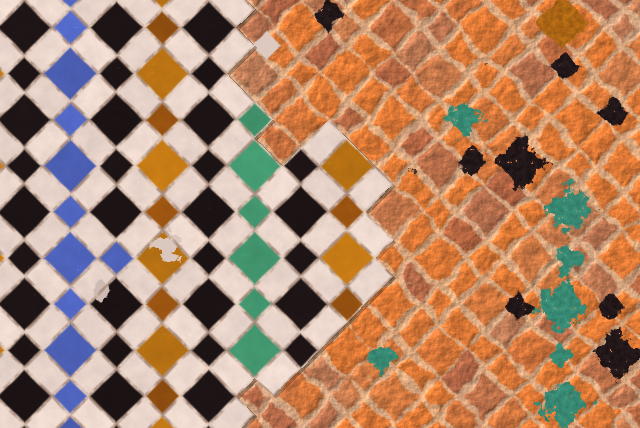
Give the GLSL for this texture, as a Shadertoy shader.

```glsl
// Diamond mosaic of glazed tiles broken away over a rough terracotta bed.
#define PITCH 0.1077
#define ANCHOR vec2(0.0566, 0.9355)
#define WIDE_HALF 0.605
#define GROUT 0.042
#define WARP 0.20
#define RELIEF 1.5
#define WHITE vec3(0.92, 0.84, 0.80)
#define BLACK vec3(0.11, 0.075, 0.08)
#define BLUE vec3(0.31, 0.39, 0.74)
#define AMBER vec3(0.76, 0.47, 0.08)
#define GREEN vec3(0.27, 0.61, 0.45)
#define CLAY vec3(0.84, 0.46, 0.21)

float hash(vec2 p) {
    vec3 h = fract(vec3(p.xyx) * 0.1031);
    h += dot(h, h.yzx + 33.33);
    return fract((h.x + h.y) * h.z);
}

float corner(vec2 cell, vec2 offset) {
    float angle = 6.2832 * hash(cell);
    return dot(vec2(cos(angle), sin(angle)), offset);
}

// Gradient noise, roughly -0.7 to 0.7
float noise(vec2 p) {
    vec2 i = floor(p), f = p - i, e = vec2(1, 0);
    vec2 u = f * f * f * (f * (f * 6.0 - 15.0) + 10.0);
    return mix(mix(corner(i, f), corner(i + e, f - e), u.x),
               mix(corner(i + e.yx, f - e.yx), corner(i + 1.0, f - 1.0), u.x), u.y);
}

float fbm(vec2 p) {
    float sum = 0.0, amp = 0.55;
    for (int k = 0; k < 5; k++) {
        sum += amp * noise(p);
        p = mat2(1.6, 1.2, -1.2, 1.6) * p + 7.3;
        amp *= 0.55;
    }
    return sum;
}

// Diagonal axes: even integers centre wide bands, odd integers narrow ones
vec2 diagonal(vec2 p) {
    vec2 d = (p - ANCHOR) / PITCH;
    return vec2(d.x + d.y, d.x - d.y);
}

vec2 fold(vec2 q) { return abs(q - 2.0 * round(q * 0.5)); }

vec2 tileId(vec2 q) {
    return mix(2.0 * round(q * 0.5), 2.0 * floor(q * 0.5) + 1.0, step(WIDE_HALF, fold(q)));
}

float seamDistance(vec2 q) {
    vec2 d = abs(fold(q) - WIDE_HALF);
    return min(d.x, d.y);
}

// Which tiles still hold: the left field and a diagonal block beside it
bool intact(vec2 id) {
    float column = 0.5 * (id.x + id.y), row = 0.5 * (id.x - id.y);
    bool block = id.x <= 4.0 && id.x >= -2.0 && id.y >= 9.0 && id.y <= 13.0 && column < 7.8;
    bool stub = abs(column - 5.0) < 0.1 && abs(row + 2.5) < 0.6;
    return column < 4.8 || block || stub;
}

// Coverage of a ragged diamond fragment
float chip(vec2 p, vec2 centre, float size, float rough) {
    vec2 d = abs(p - centre);
    float edge = d.x + d.y - size + rough * size * fbm(p * 32.0);
    float aa = 1.5 / iResolution.y;
    return 1.0 - smoothstep(-aa, aa, edge);
}

vec3 tileColour(vec2 id) {
    if (mod(id.x + id.y, 2.0) > 0.5) return WHITE * (0.97 + 0.06 * hash(id + 40.0));
    float column = 0.5 * (id.x + id.y), slot = mod(column, 8.0);
    bool small = mod(id.x, 2.0) > 0.5;
    bool oddBlue = all(equal(id, vec2(-3, 7)));
    vec3 c = BLACK;
    if (abs(slot - 1.0) < 0.1 || oddBlue) c = BLUE;
    else if (abs(slot - 5.0) < 0.1) c = GREEN;
    else if (mod(slot, 4.0) > 2.9) c = small ? AMBER * vec3(0.78, 0.68, 0.8) : AMBER;
    return c * (0.92 + 0.16 * hash(id + 70.0));
}

vec3 glazed(vec2 p, vec2 q) {
    vec3 c = tileColour(tileId(q)) * (1.0 + 0.09 * fbm(p * 26.0));
    c += 0.10 * smoothstep(0.30, 0.55, fbm(p * 85.0));
    c = mix(c, WHITE * 0.93, chip(p, vec2(0.395, 0.427), 0.035, 2.2));
    c = mix(c, WHITE * 0.88, chip(p, vec2(0.238, 0.322), 0.023, 1.5));
    float seam = seamDistance(q), aa = 2.0 / (PITCH * iResolution.y);
    vec3 grout = mix(vec3(0.66, 0.55, 0.49), vec3(0.90, 0.81, 0.75), smoothstep(-0.2, 0.25, fbm(p * 30.0)));
    return mix(grout, c, smoothstep(GROUT - aa, GROUT + aa, seam));
}

vec2 bedAxes(vec2 p) {
    return diagonal(p) + WARP * vec2(fbm(p * 13.0), fbm(p * 13.0 + 31.0)) * 1.6;
}

float bedHeight(vec2 p) {
    return 0.030 * fbm(p * 24.0) + 0.012 * smoothstep(0.0, 0.22, seamDistance(bedAxes(p)));
}

vec3 brokenBed(vec2 p) {
    vec2 q = bedAxes(p), id = tileId(q), stepOut = vec2(-0.003, 0.003);
    float light = 1.0 + RELIEF * 22.0 * (bedHeight(p) - bedHeight(p + stepOut));
    vec3 brown = mix(vec3(0.67, 0.38, 0.26), vec3(0.73, 0.48, 0.34), hash(id + 9.0));
    float pale = smoothstep(0.45, 0.95, hash(id + 3.0) + 0.35 * smoothstep(0.95, 0.6, p.x));
    vec3 c = mix(CLAY, brown, pale) * (1.0 + 0.28 * fbm(p * 42.0));
    // Pale mortar remains in uneven joints and patches
    float width = 0.075 + 0.20 * fbm(p * 9.0 + 5.0);
    float mortar = 1.0 - smoothstep(width - 0.03, width + 0.05, seamDistance(q) + 0.06 * fbm(p * 60.0));
    mortar = max(mortar, smoothstep(0.36, 0.46, fbm(p * 11.0 + 60.0)));
    c = mix(c, vec3(0.86, 0.70, 0.56), 0.8 * mortar);
    c *= clamp(light, 0.45, 1.35);
    c = mix(c, BLACK * 1.4, 0.85 * smoothstep(0.40, 0.47, fbm(p * 19.0 + 90.0)));
    return c;
}

vec3 addFragments(vec3 c, vec2 p) {
    vec3 greens[7] = vec3[](vec3(1.084, 0.721, 0.045), vec3(1.33, 0.51, 0.056), vec3(1.326, 0.395, 0.036),
        vec3(1.314, 0.285, 0.062), vec3(0.891, 0.164, 0.034), vec3(1.311, 0.17, 0.028), vec3(1.316, 0.057, 0.058));
    vec3 darks[8] = vec3[](vec3(1.219, 0.619, 0.062), vec3(1.439, 0.174, 0.06), vec3(1.211, 0.283, 0.034),
        vec3(0.768, 0.965, 0.036), vec3(1.322, 0.844, 0.034), vec3(1.434, 0.736, 0.035),
        vec3(1.102, 0.621, 0.036), vec3(1.426, 0.283, 0.034));
    float grain = fbm(p * 70.0);
    float worn = 1.0 - smoothstep(0.28, 0.38, grain);
    for (int k = 0; k < 7; k++)
        c = mix(c, GREEN * vec3(0.8, 0.88, 1.0) * (1.0 + 0.3 * grain), worn * chip(p, greens[k].xy, greens[k].z, 1.3));
    for (int k = 0; k < 8; k++)
        c = mix(c, BLACK * (1.2 + grain), worn * chip(p, darks[k].xy, darks[k].z, 0.9));
    c = mix(c, AMBER * vec3(0.88, 0.84, 1.0) * (1.0 + 0.4 * grain), chip(p, vec2(1.314, 0.947), 0.064, 0.25));
    return mix(c, WHITE * 0.94, chip(p, vec2(0.623, 0.893), 0.034, 0.25));
}

void mainImage(out vec4 fragColor, in vec2 fragCoord) {
    vec2 p = fragCoord / iResolution.y;
    vec2 q = diagonal(p) + 0.035 * vec2(noise(p * 17.0), noise(p * 17.0 + 20.0));
    vec3 c;
    if (intact(tileId(q))) c = glazed(p, q);
    else {
        c = addFragments(brokenBed(p), p);
        // Contact shadow cast by the tile layer
        if (intact(tileId(diagonal(p + vec2(-0.007, 0.005))))) c *= 0.72;
    }
    fragColor = vec4(clamp(c, 0.0, 1.0), 1.0);
}
```
